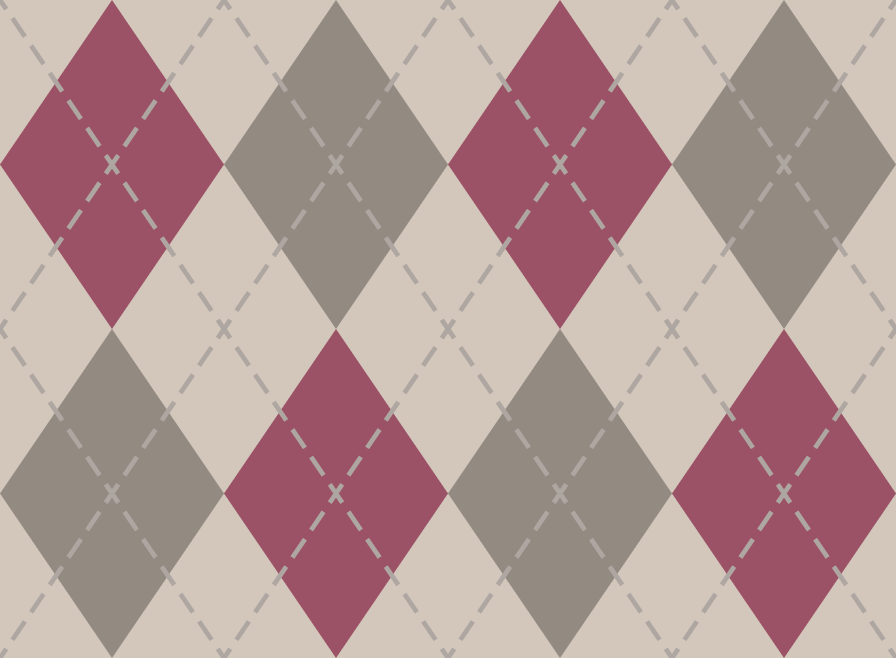
A WebGL 1 fragment shader for this pattern:

```glsl
precision highp float;
// Argyle: two-tone checkered diamonds under a lattice of dashed diagonal lines.

uniform vec2 u_resolution;

const vec2 REPEATS = vec2(4.0, 2.0);

// Coverage of a shape from its signed distance, softened over one pixel.
float coverage(float dist, float pixel) {
  return clamp(0.5 - dist / pixel, 0.0, 1.0);
}

// Dashed lines along one cell diagonal; slant is +1 (rising) or -1 (falling).
float dashedLines(vec2 cell, vec2 size, float slant, float pixel) {
  float line = floor(cell.x - slant * cell.y + 0.5);
  vec2 fromLine = (cell - vec2(line, 0.0)) * size;
  vec2 along = normalize(vec2(size.x, slant * size.y));
  float across = abs(dot(fromLine, vec2(-along.y, along.x)));

  // Twelve dashes per diagonal, one centred on every crossing.
  float period = length(size) / 12.0;
  float run = abs(fract(dot(fromLine, along) / period + 0.5) - 0.5) * period;
  return coverage(across - 0.0105, pixel) * coverage(run - 0.335 * period, pixel);
}

void main() {
  // Lengths are measured in cell widths.
  vec2 cell = gl_FragCoord.xy / u_resolution * REPEATS;
  float pixel = REPEATS.x / u_resolution.x;
  vec2 size = u_resolution / REPEATS * pixel;

  vec3 cream = vec3(0.828, 0.780, 0.737);
  vec3 taupe = vec3(0.576, 0.541, 0.510);
  vec3 rose = vec3(0.608, 0.322, 0.400);
  vec3 thread = vec3(0.682, 0.651, 0.631);

  // Diamonds fill their cells and alternate in colour like a checkerboard.
  vec2 index = floor(cell);
  vec2 offset = abs(cell - index - 0.5);
  float diamond = (offset.x + offset.y - 0.5) / length(1.0 / size);
  float odd = mod(index.x + index.y, 2.0);
  vec3 color = mix(cream, mix(taupe, rose, odd), coverage(diamond, pixel));

  // Dashed lattice on top.
  float dashes = max(dashedLines(cell, size, 1.0, pixel),
                     dashedLines(cell, size, -1.0, pixel));
  gl_FragColor = vec4(mix(color, thread, dashes), 1.0);
}
```
